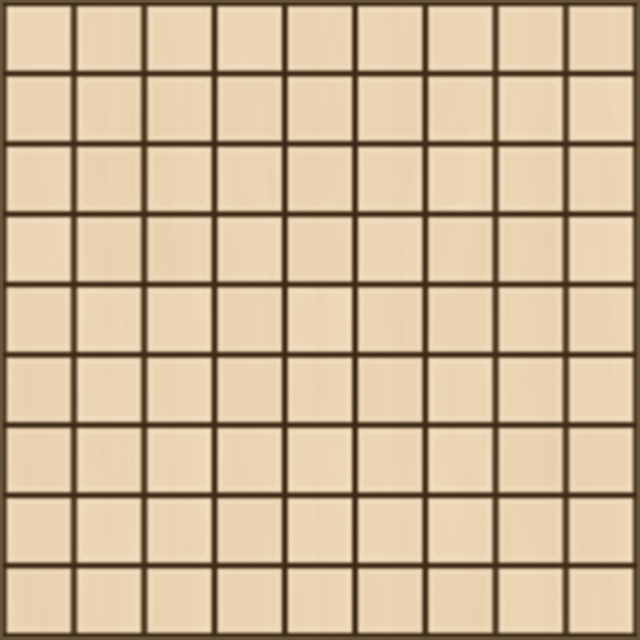
This pattern is drawn by a WebGL 1 fragment shader. Its source:

```glsl
precision highp float;
// Nine by nine grid of pale wooden tiles with soft dark brown joints and a thin brown rim.

uniform vec2 u_resolution;

float hash(vec2 p) {
  return fract(sin(dot(p, vec2(127.1, 311.7))) * 43758.5);
}

// Upright wood fibres: layered sines stretched along y, leaning near one column.
float woodGrain(vec2 p) {
  float lean = 0.25 * exp(-pow((p.x - 0.72) / 0.06, 2.0)) * smoothstep(0.2, 0.4, p.y);
  float x = p.x - lean * (p.y - 0.5) + 0.003 * sin(p.y * 13.0 + p.x * 21.0);
  float sum = 0.0;
  float freq = 47.0;
  float amp = 0.4;
  for (int i = 0; i < 5; i++) {
    float phase = float(i) * 2.3;
    float fade = 0.65 + 0.35 * sin(p.y * (17.0 + 9.0 * phase) + x * 31.0 + phase);
    sum += amp * fade * sin(x * freq + 1.7 * sin(x * freq * 0.37 + phase) + 2.0 * p.y + phase);
    freq *= 1.73;
    amp *= 0.8;
  }
  return sum;
}

void main() {
  vec2 uv = gl_FragCoord.xy / u_resolution;
  vec2 grid = (uv - vec2(0.0058, 0.0065)) / 0.1098;
  vec2 tile = floor(grid);
  vec2 line = floor(grid + 0.5);
  vec2 dist = abs(grid - line) * 0.1098;

  // Wood surface with a faint change of tone from tile to tile
  float tone = 0.011 * woodGrain(uv) + 0.014 * (hash(tile) - 0.5);
  vec3 color = vec3(0.92, 0.83, 0.70) + tone * vec3(0.8, 1.0, 1.35);

  // Pale bevel just inside each joint
  vec2 bevel = exp(-pow((dist - 0.0115) / 0.0028, vec2(2.0)));
  color += max(bevel.x, bevel.y) * vec3(0.02, 0.028, 0.04);

  // Joints: upright ones toward the sides are browner and a little wider
  float side = smoothstep(1.0, 3.0, abs(line.x - 4.5));
  vec2 cover = 1.0 - smoothstep(vec2(0.0004), vec2(0.0086 + 0.0008 * side, 0.0086), dist);
  vec3 jointX = mix(vec3(0.23, 0.16, 0.08), vec3(0.30, 0.23, 0.14), side);
  color = mix(color, jointX, cover.x);
  color = mix(color, min(color, vec3(0.24, 0.17, 0.09)), cover.y);

  // Brown rim outside the outermost joints
  vec2 outside = max(-grid, grid - 9.0) * 0.1098;
  float rim = smoothstep(-0.001, 0.0035, max(outside.x, outside.y));
  color = mix(color, vec3(0.40, 0.33, 0.23), rim);

  gl_FragColor = vec4(color, 1.0);
}
```
